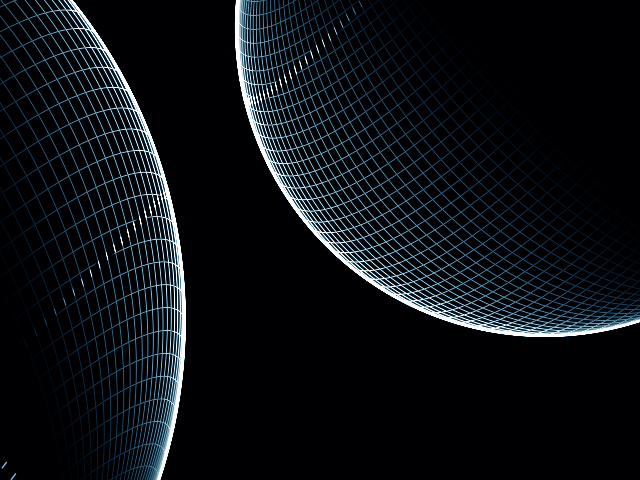
Reproduce this background procedurally as a WebGL 1 fragment shader.

```glsl
precision highp float;
// Two dark spheres wrapped in fine glowing wire grids, lit along their rims.
// Each sphere is a disc lifted to surface normals; latitude and longitude
// lines get an even screen width from their analytic gradients.

uniform vec2 u_resolution;

#define GRID_DIVISIONS 140.0
#define LINE_HALF_WIDTH 0.0011
#define SEAM_HALF_WIDTH 0.0065
#define SEAM_GAIN 1.6
#define RIM_WIDTH 0.0045
#define HALO_WIDTH 0.028
#define HALO_GAIN 0.32
#define TINT_CURVE vec3(2.1, 1.28, 1.0)

const float TAU = 6.283185;
float pixel;

// Screen gradient of dot(v, n) on a sphere of unit radius.
vec2 surfaceGradient(vec3 v, vec3 n) {
  return v.xy - v.z * n.xy / n.z;
}

// Coverage of lines at whole numbers; crowded lines blend to their mean.
float gridLine(float coord, float density, float halfWidth) {
  float dist = abs(fract(coord + 0.5) - 0.5) / max(density, 0.001);
  float sharp = 1.0 - smoothstep(halfWidth - 0.6 * pixel, halfWidth + 0.6 * pixel, dist);
  float mean = min(1.0, 2.0 * halfWidth * density);
  return mix(sharp, mean, smoothstep(0.3, 0.7, pixel * density));
}

// light: direction in the plane (xy) and the level where the glow starts (z).
// seam: plane normal (xyz) and offset (w).
float wireSphere(vec2 p, vec2 centre, float radius, vec3 axis, vec4 seam, vec3 light) {
  vec2 q = (p - centre) / radius;
  float r = length(q);
  float depth = (1.0 - r) * radius;
  float inside = smoothstep(-0.6 * pixel, 0.6 * pixel, depth);
  if (inside <= 0.0) return 0.0;
  vec3 n = vec3(q, sqrt(max(1.0 - r * r, 0.0004)));

  // Latitude and longitude with their densities in lines per canvas unit
  axis = normalize(axis);
  vec3 side = normalize(cross(axis, vec3(0.0, 0.0, 1.0)));
  vec3 front = cross(axis, side);
  float lines = GRID_DIVISIONS / TAU;
  float height = clamp(dot(axis, n), -0.999, 0.999);
  float a = dot(side, n);
  float b = dot(front, n);
  vec2 latGradient = surfaceGradient(axis, n) / sqrt(1.0 - height * height);
  vec2 lonGradient = (b * surfaceGradient(side, n) - a * surfaceGradient(front, n))
    / max(a * a + b * b, 0.001);
  float latDensity = length(latGradient) * lines / radius;
  float lonDensity = length(lonGradient) * lines / radius;
  float parallels = gridLine(asin(height) * lines, latDensity, LINE_HALF_WIDTH);
  float meridians = gridLine(atan(a, b) * lines, lonDensity, LINE_HALF_WIDTH);

  // Seam: a narrow band of bright ticks in place of the parallels
  float seamDist = abs(dot(n, normalize(seam.xyz)) - seam.w) * radius;
  float band = 1.0 - smoothstep(SEAM_HALF_WIDTH - pixel, SEAM_HALF_WIDTH + pixel, seamDist);
  float mesh = max(parallels * (1.0 - band), meridians * (1.0 + band * SEAM_GAIN));

  // Lighting: grid fades from the lit side, the rim stays bright
  float facing = dot(q, light.xy);
  float lit = smoothstep(light.z, 1.0, facing);
  float rimLit = smoothstep(light.z - 0.1, light.z + 0.4, facing);
  float edge = max(depth, 0.0);
  float rim = 1.1 * exp(-edge * edge / (RIM_WIDTH * RIM_WIDTH));
  float halo = exp(-edge / HALO_WIDTH);
  float glow = mesh * (lit * 0.85 + halo * rimLit * 0.5)
    + rimLit * (rim + HALO_GAIN * halo * halo);
  return inside * glow;
}

// Short slanted dash.
float dash(vec2 p, vec2 centre) {
  vec2 d = p - centre;
  vec2 along = vec2(0.6, 0.8);
  d -= along * clamp(dot(d, along), -0.007, 0.007);
  return 1.0 - smoothstep(0.0, LINE_HALF_WIDTH + pixel, length(d));
}

void main() {
  pixel = 1.0 / u_resolution.y;
  vec2 p = gl_FragCoord.xy * pixel;
  p.x += 0.5 * (4.0 / 3.0 - u_resolution.x * pixel);

  float glow = wireSphere(p, vec2(-0.677, 0.332), 1.064, vec3(-0.71, 0.67, -0.2),
    vec4(-0.73, 0.68, 0.0, -0.533), vec3(0.95, 0.31, 0.58));
  glow += wireSphere(p, vec2(1.1354, 0.944), 0.646, vec3(-0.71, 0.65, 0.26),
    vec4(-0.77, 0.62, 0.13, 0.61), vec3(-0.73, -0.68, 0.12));

  // Stray ticks in the lower left corner
  for (int i = 0; i < 2; i++) {
    glow += 0.8 * dash(p, vec2(0.009, 0.031) + float(i) * vec2(0.019, -0.024));
  }

  vec3 tint = pow(vec3(clamp(glow, 0.0, 1.0)), TINT_CURVE);
  gl_FragColor = vec4(max(tint, vec3(0.0, 0.0, 0.008)), 1.0);
}
```
